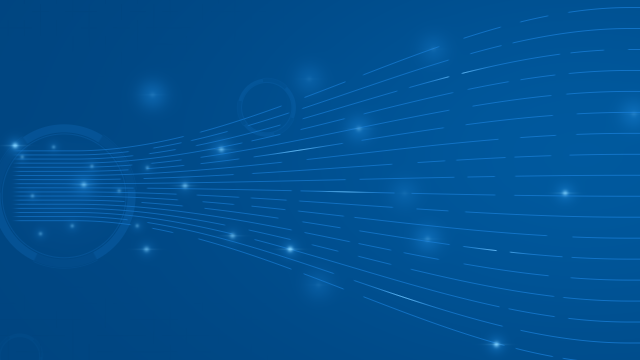
Give the GLSL for this background, as a Shadertoy shader.

```glsl
#define DARK vec3(0.0, 0.268, 0.500)
#define LIGHT vec3(0.0, 0.348, 0.618)
#define STRAND vec3(0.09, 0.49, 0.84)
#define HALO vec3(0.10, 0.52, 0.85)
#define SPARK vec3(0.50, 0.82, 1.0)
#define FAN_AXIS 0.484
#define FAN_START 0.208
#define FAN_END 1.748
#define FAN_NARROW 0.097
#define FAN_GROWTH 0.398
#define STRAND_GAPS 17.0
#define GAP_PITCH 0.148

const float TAU = 6.28318;

float hash(vec2 p) {
    vec3 q = fract(vec3(p.xyx) * 0.1031);
    q += dot(q, q.yzx + 33.33);
    return fract((q.x + q.y) * q.z);
}

// Antialiased coverage of a stroke with the given half width
float stroke(float dist, float halfWidth, float px) {
    return clamp((halfWidth - abs(dist)) / px + 0.5, 0.0, 1.0);
}

float bell(float x) {
    return exp(-x * x);
}

vec3 backdrop(vec2 p) {
    vec2 d = (p - vec2(1.62, 0.57)) / vec2(1.02, 0.62);
    return mix(DARK, LIGHT, exp(-dot(d, d)));
}

// Faint broken grid in the corners on the left
float circuit(vec2 p, float px) {
    vec2 g = p / 0.045;
    vec2 cell = floor(g);
    vec2 d = (fract(g) - 0.5) * 0.045;
    float across = stroke(d.y, 0.001, px) * step(0.65, hash(cell));
    float up = stroke(d.x, 0.001, px) * step(0.65, hash(cell + 51.0));
    float corner = smoothstep(0.25, 0.48, abs(p.y - 0.5));
    return max(across, up) * corner * (1.0 - smoothstep(0.2, 0.9, p.x));
}

// Thin circle with a broken band around it
float dial(vec2 p, float radius, float turn, float px) {
    float r = length(p);
    float angle = atan(p.y, p.x) / TAU + turn;
    float arcs = smoothstep(-0.25, -0.15, cos(TAU * 3.0 * angle));
    float band = stroke(r - radius * 1.09, radius * 0.065, px);
    float thin = stroke(r - radius, 0.0015, px);
    float rim = stroke(r - radius * 1.17, 0.001, px) * (1.0 - arcs);
    return band * (0.25 + 0.5 * arcs) + 0.7 * thin + 0.4 * rim;
}

// Dashed strands spreading to the right: x = body, y = highlight
vec2 strands(vec2 p, float px) {
    float t = clamp((p.x - FAN_START) / (FAN_END - FAN_START), 0.0, 1.0);
    float spread = FAN_NARROW + FAN_GROWTH * t * t * (3.0 - 2.0 * t);
    float u = (p.y - FAN_AXIS) / spread;
    float v = (0.5 - 0.5 * u) * STRAND_GAPS;
    float id = clamp(round(v), 0.0, STRAND_GAPS);
    float slope = u * FAN_GROWTH * 6.0 * t * (1.0 - t) / (FAN_END - FAN_START);
    float dist = (v - id) * 2.0 * spread / STRAND_GAPS / sqrt(1.0 + slope * slope);

    // Gaps sit near shared columns, some missing on each strand
    float column = floor(p.x / GAP_PITCH);
    vec2 key = vec2(id, column);
    float center = (column + 0.55 + 0.22 * (hash(key) - 0.5)) * GAP_PITCH;
    float halfGap = mix(0.012, 0.036, hash(key + 17.0));
    float scarcity = mix(0.45, 0.85, step(1.63, p.x));
    float present = step(scarcity, hash(key + 43.0)) * step(0.33, p.x);
    float gap = present * stroke(p.x - center, halfGap, 2.0 * px);

    // Highlights follow a wave across every few strands
    float line = stroke(dist, 0.0013, px) * (1.0 - gap) * smoothstep(0.03, 0.06, p.x);
    float shineX = 1.08 + 0.34 * cos(id * TAU / 13.0);
    float lit = step(abs(mod(id * id, 7.0) - 4.0), 0.5);
    float shine = lit * bell((p.x - shineX) / 0.06);
    return line * vec2(mix(0.62, 0.8, t), 0.65 * shine);
}

// Soft halo in x, bright core with short horizontal rays in y
vec2 glow(vec2 d, float softness) {
    float r = length(d);
    float halo = bell(r / mix(0.022, 0.04, softness));
    float core = bell(r / 0.008);
    float ray = bell(d.x / 0.03) * bell(d.y / 0.0025);
    return vec2(0.42 * halo, mix(0.8, 0.1, softness) * core + mix(0.2, 0.04, softness) * ray);
}

vec2 glows(vec2 p) {
    vec2 sum = vec2(0.0);
    // Main row on a path of four harmonics
    for (int n = 0; n < 10; n++) {
        float i = float(n);
        vec4 waves = cos(i * TAU / 10.0 * vec4(1, 2, 3, 4) - vec4(-2.284, 2.36, 0.8, -2.703));
        float y = 0.488 - dot(vec4(0.17, 0.09, 0.193, 0.074), waves);
        float softness = 0.5 + 0.5 * cos(TAU * (i - 2.0) / 3.6);
        sum += glow(p - vec2(0.042 + 0.191 * i, y), softness);
    }
    // Fainter rows below and above the axis
    for (int n = 0; n < 4; n++) {
        float i = float(n);
        float y = 0.331 - 0.077 * cos(i * TAU / 4.0 - 2.27) - 0.073 * cos(i * TAU / 2.0);
        sum += 0.6 * glow(p - vec2(0.407 + 0.239 * i, y), step(1.5, i));
        vec2 upper = vec2(0.514 + 0.345 * i, 0.896 - 0.412 * pow(0.28, i));
        sum += 0.65 * step(i, 2.5) * glow(p - upper, step(0.5, i));
    }
    // Small specks around the large dial
    for (int n = 0; n < 9; n++) {
        float angle = float(n) * 2.4;
        float radius = mix(0.1, 0.25, hash(vec2(n, 5)));
        vec2 d = p - vec2(0.19, 0.47) - radius * vec2(cos(angle), 0.8 * sin(angle));
        sum += vec2(0.2 * exp(-dot(d, d) / 0.0003), 0.35 * exp(-dot(d, d) / 0.00003));
    }
    return min(sum, vec2(0.9));
}

void mainImage(out vec4 fragColor, in vec2 fragCoord) {
    float px = 1.0 / iResolution.y;
    vec2 p = fragCoord * px;
    vec3 color = backdrop(p);
    color = mix(color, DARK * 0.9, 0.22 * circuit(p, px));

    vec2 hub = p - vec2(0.178, 0.456);
    float dials = dial(hub, 0.172, 0.08, px)
        + 0.8 * dial(p - vec2(0.741, 0.701), 0.07, 0.3, px)
        + 0.3 * dial(p - vec2(0.055, 0.01), 0.055, 0.1, px);
    color = mix(color, STRAND, 0.28 * dials);
    color = mix(color, STRAND, 0.14 * exp(-dot(hub, hub) / 0.012));

    vec2 line = strands(p, px);
    vec2 light = glows(p);
    color = mix(color, HALO, light.x);
    color = mix(color, STRAND, line.x);
    color = mix(color, SPARK, line.y);
    color = mix(color, SPARK, light.y);
    fragColor = vec4(color, 1.0);
}
```
